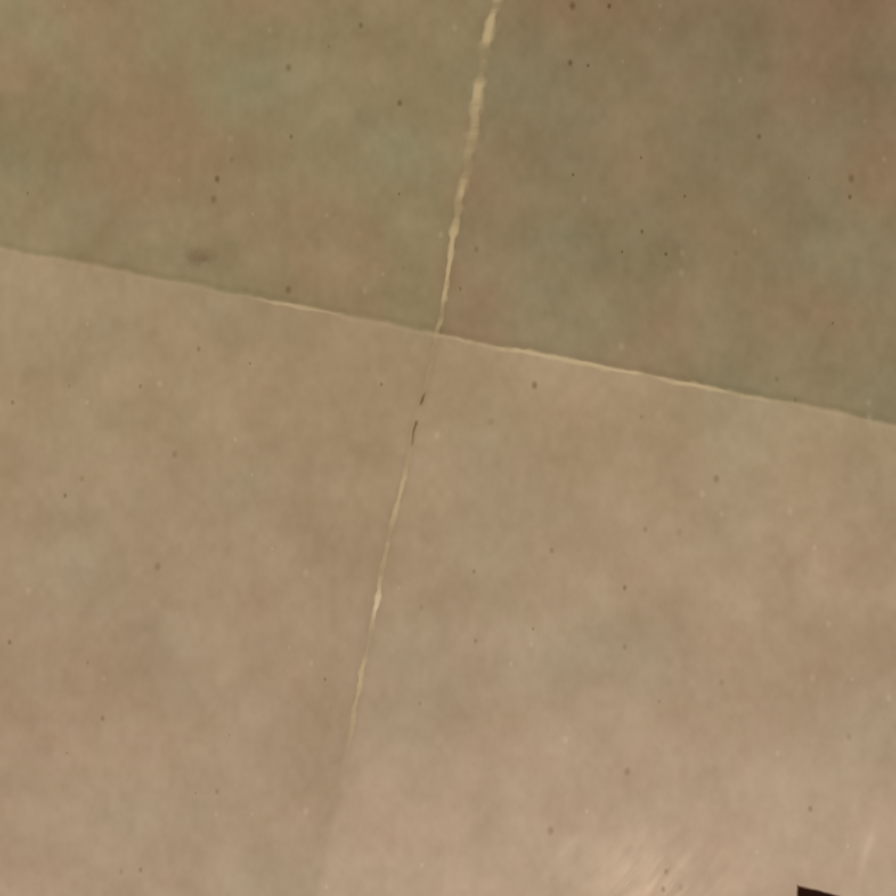
Write a three.js fragment shader that draws this texture.

```glsl
// Four worn beige floor tiles meeting at a tilted cross of thin, patchy pale joints.
varying vec2 vUv;

float hash(vec2 p) {
  vec3 q = fract(vec3(p.xyx) * 0.1031);
  q += dot(q, q.yzx + 33.33);
  return fract((q.x + q.y) * q.z);
}

float noise(vec2 p) {
  vec2 i = floor(p), f = fract(p);
  f = f * f * (3.0 - 2.0 * f);
  return mix(mix(hash(i), hash(i + vec2(1.0, 0.0)), f.x),
             mix(hash(i + vec2(0.0, 1.0)), hash(i + 1.0), f.x), f.y);
}

// Layered noise, centred on zero
float fbm(vec2 p) {
  float sum = -0.485, amp = 0.5;
  for (int i = 0; i < 5; i++) {
    sum += amp * noise(p);
    p = mat2(1.6, 1.2, -1.2, 1.6) * p + 17.3;
    amp *= 0.5;
  }
  return sum;
}

// Soft elliptical spot, 1 at its centre
float spot(vec2 p, vec2 centre, vec2 size) {
  vec2 d = (p - centre) / size;
  return exp(-dot(d, d));
}

// Soft bump along one axis
float bump(float x, float centre, float size) {
  float d = (x - centre) / size;
  return exp(-d * d);
}

void main() {
  vec2 uv = vUv;
  float wobble = fbm(uv * 28.0) * 0.007;
  float ragged = noise(uv * 120.0 + 9.0);

  // Signed distances to the two joints, which cross at (0.488, 0.626)
  float across = (uv.y - 0.723 + 0.198 * uv.x) * 0.981 + wobble;
  float t = uv.y - 0.626;
  float bow = t < 0.0 ? 0.006 * sin(t * 5.0) : 0.0;
  float down = (uv.x - 0.488 - t * (t < 0.0 ? 0.208 : 0.173) - bow) * 0.98 + wobble;
  float upper = smoothstep(-0.003, 0.003, across);
  float right = smoothstep(-0.006, 0.006, down);

  // Lower tiles brighten towards the bottom
  vec3 pale = mix(vec3(0.625, 0.537, 0.42), vec3(0.643, 0.553, 0.447), smoothstep(0.6, 0.2, uv.y));
  pale += vec3(0.05, 0.045, 0.05) * smoothstep(0.28, 0.0, uv.y) * mix(0.4, 1.0, right);
  pale += 0.01 * (right - 0.5);

  // Upper tiles are olive, browner towards the right corner
  vec3 olive = mix(vec3(0.56, 0.492, 0.368), vec3(0.548, 0.476, 0.36), right);
  olive = mix(olive, vec3(0.50, 0.41, 0.31), 0.75 * spot(uv, vec2(1.0), vec2(0.28, 0.2)));
  olive = mix(olive, vec3(0.58, 0.48, 0.37), 0.6 * spot(uv, vec2(0.14, 0.79), vec2(0.06, 0.08)));
  vec3 color = mix(pale, olive, upper);

  // Cloudy mottling, a warm tint and fine grain
  color += fbm(uv * 8.0 + 3.0) * 0.055;
  color += fbm(uv * 24.0 + 8.0) * 0.06;
  color += vec3(0.03, -0.008, -0.004) * fbm(uv * 11.0 + 40.0) * (1.0 + upper);
  color += fbm(uv * vec2(110.0, 80.0)) * 0.04;

  // Rare pits and pale flecks of varied size and strength
  vec2 cell = floor(uv * 48.0);
  vec2 pit = fract(uv * 48.0) - 0.3 - 0.4 * vec2(hash(cell + 5.0), hash(cell + 91.0));
  float chance = hash(cell + 31.0);
  float dent = 1.0 - smoothstep(0.0, 0.1 + 0.18 * hash(cell + 67.0), length(pit * vec2(1.0, 0.75)));
  color += dent * (0.04 * step(chance, 0.02) - step(0.96, chance) * mix(0.03, 0.13, hash(cell + 12.0)));

  // Brown stain beside the left joint
  float stain = spot(uv, vec2(0.224, 0.711), vec2(0.017, 0.011));
  color = mix(color, vec3(0.43, 0.33, 0.24), stain * 0.6 * smoothstep(-0.25, 0.15, fbm(uv * 60.0)));

  // Joint across: faint, with broken bright stretches
  float wearAcross = smoothstep(-0.14, 0.16, fbm(vec2(uv.x * 26.0, 2.0)));
  float stretch = bump(uv.x, 0.69, 0.17) + 0.6 * bump(uv.x, 0.32, 0.05) + 0.5 * bump(uv.x, 0.52, 0.05);
  float lineAcross = 1.0 - smoothstep(0.0, 0.0028 + 0.0032 * ragged, abs(across));
  color -= 0.02 * bump(across, 0.006, 0.004);
  color = mix(color, vec3(0.74, 0.65, 0.5),
              lineAcross * min(0.9, 0.16 + stretch * (0.15 + 0.8 * wearAcross)));

  // Joint down: wider above, gapped below the crossing, fading at the bottom
  float wearDown = smoothstep(-0.15, 0.16, fbm(vec2(7.0, uv.y * 28.0)));
  float present = smoothstep(0.12, 0.21, uv.y) * (1.0 - 0.9 * bump(uv.y, 0.555, 0.07));
  float reach = mix(0.0032, 0.0065, smoothstep(0.62, 0.9, uv.y)) * (0.65 + 0.8 * ragged);
  float lineDown = 1.0 - smoothstep(reach * 0.2, reach * 1.3, abs(down));
  color -= 0.025 * bump(down, 0.0, 0.006) * smoothstep(0.05, 0.25, uv.y);
  color = mix(color, vec3(0.74, 0.65, 0.49), lineDown * present * (0.2 + 0.65 * wearDown));
  color += 0.13 * lineDown * bump(uv.y, 0.325, 0.015);
  float crack = bump(uv.y, 0.54, 0.05) * smoothstep(0.35, 0.8, noise(vec2(3.0, uv.y * 65.0)));
  color -= 0.17 * bump(down, 0.001, 0.0018) * crack;

  // Slanted glossy reflections at the bottom edge
  vec2 slant = vec2(uv.x - uv.y * 0.8, uv.y);
  float streaks = smoothstep(-0.2, 0.25, fbm(slant * vec2(45.0, 16.0)));
  color += vec3(0.13, 0.11, 0.1) * spot(uv, vec2(0.73, 0.015), vec2(0.08, 0.045)) * (0.25 + 0.8 * streaks);
  color += 0.06 * spot(slant, vec2(0.595, 0.05), vec2(0.009, 0.028)) * (0.4 + streaks);
  color += 0.04 * spot(uv - vec2(uv.y * 0.3, 0.0), vec2(0.952, 0.05), vec2(0.005, 0.03));

  // Dark chip at the lower right edge
  float chip = max(uv.y - 0.009 + 0.24 * (uv.x - 0.892), 0.892 - uv.x) + wobble;
  color = mix(color, vec3(0.15, 0.08, 0.05), 1.0 - smoothstep(-0.002, 0.003, chip));

  gl_FragColor = vec4(color, 1.0);
}
```
